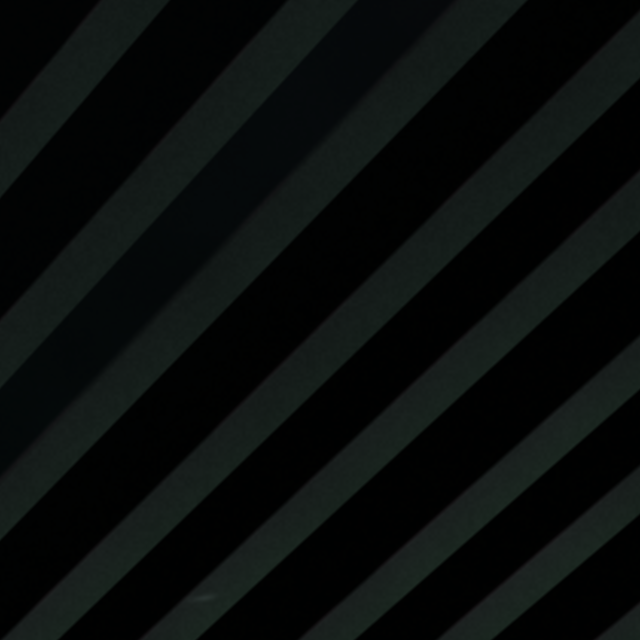
A Shadertoy shader for this pattern:

```glsl
float hash(vec2 p) {
    vec3 q = fract(vec3(p.xyx) * 0.1031);
    q += dot(q, q.yzx + 33.33);
    return fract((q.x + q.y) * q.z);
}

float noise(vec2 p) {
    vec2 i = floor(p), f = fract(p);
    f = f * f * (3.0 - 2.0 * f);
    return mix(mix(hash(i), hash(i + vec2(1, 0)), f.x),
               mix(hash(i + vec2(0, 1)), hash(i + vec2(1, 1)), f.x), f.y);
}

// Signed distance to a fanned line crossing the falling diagonal at t
float lineDistance(vec2 p, float t) {
    float slope = 1.25 - 0.62 * t + 0.19 * t * t;
    return dot(p - t, normalize(vec2(slope, 1.0)));
}

float edge(float d, float softness) {
    return smoothstep(-softness, softness, d);
}

void mainImage(out vec4 fragColor, in vec2 fragCoord) {
    vec2 p = fragCoord / iResolution.xy;
    p.y = 1.0 - p.y;
    float pixel = 1.0 / iResolution.y;
    float grain = noise(p * 210.0) + 0.6 * noise(p * 95.0 + 17.0) - 0.8;
    float blotch = noise(p * 9.0 + 4.0) - 0.5;

    // Dark gaps, with one dim hazy gap between the second and third slats
    float haze = edge(lineDistance(p, 0.285), 0.01) * edge(-lineDistance(p, 0.37), 0.012);
    vec3 hazeColor = mix(vec3(0.016, 0.036, 0.037), vec3(0.026, 0.032, 0.042), p.x);
    vec3 color = mix(vec3(0.006, 0.011, 0.012), vec3(0.002, 0.005, 0.004), edge(p.x + p.y - 0.7, 0.5));
    color = mix(color, hazeColor, haze * (0.9 + 0.5 * blotch));
    color += 0.003 * grain;

    // Slats narrow and crowd together towards the lower right
    for (int i = 0; i < 8; i++) {
        float k = float(i);
        float center = 0.1185 + 0.1445 * k - 0.003 * k * k - 0.004 * cos(3.14159 * k);
        float halfWidth = 0.0284 - 0.0014 * k;
        float upper = lineDistance(p, center - halfWidth);
        float lower = lineDistance(p, center + halfWidth);
        float softness = i == 2 ? 0.009 : 0.0045;
        float slat = edge(upper, max(softness, pixel)) * edge(-lower, max(0.003, pixel));

        // Grey upper side, greener lower side, brighter with distance down the fan
        float across = clamp(upper / max(upper - lower, 0.001), 0.0, 1.0);
        vec3 dim = mix(vec3(0.074, 0.095, 0.090), vec3(0.076, 0.110, 0.097), across);
        vec3 lit = mix(vec3(0.104, 0.122, 0.120), vec3(0.100, 0.146, 0.120), across);
        vec3 slatColor = mix(dim, lit, smoothstep(0.45, 1.15, p.y + 0.35 * p.x));
        slatColor *= 1.0 + 0.12 * blotch + 0.05 * (hash(vec2(k, 7.0)) - 0.5);
        slatColor += 0.013 * grain * vec3(0.9, 1.0, 0.95);
        color = mix(color, slatColor, slat);

        // Faint warm fringe along the upper edge
        float worn = smoothstep(0.3, 0.8, noise(p * 14.0 + k * 5.0));
        color += vec3(0.022, 0.008, 0.014) * worn * exp(-pow(upper / 0.004, 2.0));
    }

    // Small pale scuff
    vec2 s = p - vec2(0.318, 0.935);
    s = vec2(s.x - 0.2 * s.y, s.y + 0.2 * s.x);
    float scuff = exp(-dot(s * vec2(50.0, 190.0), s * vec2(50.0, 190.0)));
    color += vec3(0.07, 0.08, 0.08) * scuff * (0.5 + 0.5 * noise(p * 120.0));

    fragColor = vec4(max(color, 0.0), 1.0);
}
```
